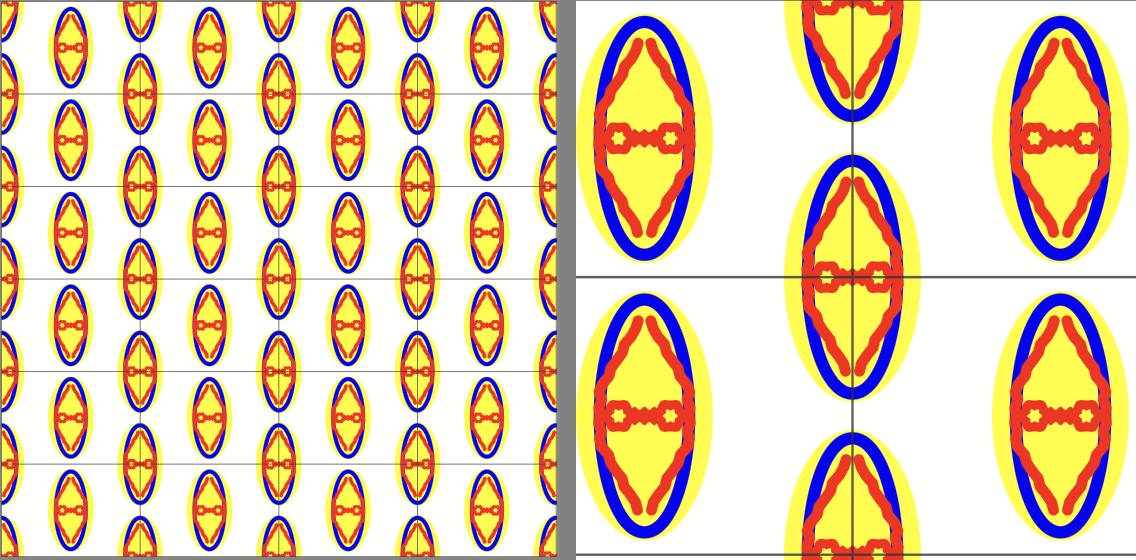
Left: the whole. Right: its middle third, enlarged.
A Shadertoy shader for this pattern:

```glsl
// Half-drop lattice of yellow ovals with blue rings and red wavy ornaments under a thin grid.

// Approximate signed distance to an axis-aligned ellipse
float ellipseDist(vec2 p, vec2 radii) {
    float k = length(p / radii);
    return k * (k - 1.0) / max(length(p / (radii * radii)), 1e-4);
}

float segmentDist(vec2 p, vec2 a, vec2 b) {
    vec2 ab = b - a;
    return length(p - a - ab * clamp(dot(p - a, ab) / dot(ab, ab), 0.0, 1.0));
}

// Point on the right side of the red diamond at height y
vec2 diamondPoint(float y) {
    return vec2(min(20.3, 2.5 + 0.58 * (43.0 - abs(y))) + 0.7 * sin(abs(y) * 0.62), y);
}

// Wavy diamond, mirrored left to right
float diamondDist(vec2 p) {
    p.x = abs(p.x);
    float d = 1e3;
    for (int i = 0; i < 24; i++) {
        float t = float(i) / 24.0;
        d = min(d, segmentDist(p, diamondPoint(mix(-43.5, 43.0, t)),
                                  diamondPoint(mix(-43.5, 43.0, t + 1.0 / 24.0))));
    }
    return d - 2.5;
}

// Two lobed rings joined by a scalloped bar
float ringsDist(vec2 p) {
    p.x = abs(p.x);
    vec2 c = p - vec2(11.8, 0.0);
    float lobes = 0.45 * cos(6.0 * atan(c.y, c.x + 1e-5));
    float ring = abs(length(c) - 5.2 - lobes) - 2.3;
    float bar = max(abs(p.y) - 3.5 - 0.7 * cos(p.x * 1.4), p.x - 7.5);
    return min(ring, bar);
}

void mainImage(out vec4 fragColor, in vec2 fragCoord) {
    // The canvas is 768 units high, with y pointing down
    float pixel = 768.0 / iResolution.y;
    vec2 p = fragCoord * pixel;
    p.y = 768.0 - p.y;

    // Ovals sit at cell centres and at cell corners
    vec2 cell = vec2(190.2, 126.9);
    vec2 g = p - 2.0;
    vec2 centred = mod(g, cell) - 0.5 * cell;
    vec2 corner = mod(g + 0.5 * cell, cell) - 0.5 * cell;
    vec2 q = abs(centred.x) < 0.25 * cell.x ? centred : corner;

    // Oval, ring, ornament
    float aa = 1.15 * pixel;
    vec3 color = vec3(1.0, 1.0, 0.995);
    float oval = ellipseDist(q, vec2(31.3, 57.0));
    color = mix(color, vec3(1.0, 0.99, 0.33), clamp(0.5 - oval / aa, 0.0, 1.0));
    float ring = abs(ellipseDist(q, vec2(20.4, 53.2))) - 2.8;
    color = mix(color, vec3(0.02, 0.01, 0.93), clamp(0.5 - ring / aa, 0.0, 1.0));
    float ornament = min(diamondDist(q), ringsDist(q));
    color = mix(color, vec3(0.92, 0.22, 0.14), clamp(0.5 - ornament / aa, 0.0, 1.0));

    // Hairline grid
    float line = min(abs(corner.x), abs(corner.y)) - 0.55;
    color = mix(color, vec3(0.2), 0.8 * clamp(0.5 - line / aa, 0.0, 1.0));

    // Grey frame, thicker at the right and bottom
    vec2 inset = min(p - 1.8, 763.8 - p);
    float frame = min(inset.x, inset.y);
    color = mix(color, vec3(0.52), clamp(0.5 - frame / aa, 0.0, 1.0));

    fragColor = vec4(color, 1.0);
}
```
